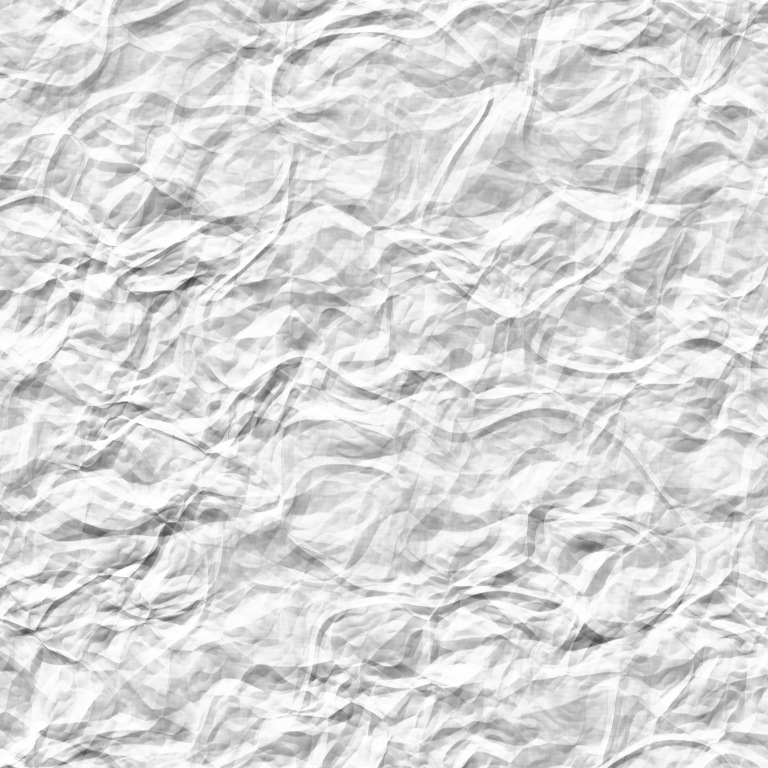
Reproduce this texture procedurally as a Shadertoy shader.

```glsl
vec2 hash2(vec2 p) {
    vec3 q = fract(p.xyx * vec3(0.1031, 0.1030, 0.0973));
    q += dot(q, q.yzx + 33.33);
    return fract((q.xx + q.yz) * q.zy);
}

float cornerSlope(vec2 cell, vec2 offset) {
    float angle = 6.2832 * hash2(cell).x;
    return dot(vec2(cos(angle), sin(angle)), offset);
}

float gradientNoise(vec2 p) {
    vec2 i = floor(p), f = p - i;
    vec2 w = f * f * f * (f * (f * 6.0 - 15.0) + 10.0);
    vec2 x = vec2(1, 0), y = vec2(0, 1);
    return mix(mix(cornerSlope(i, f), cornerSlope(i + x, f - x), w.x),
               mix(cornerSlope(i + y, f - y), cornerSlope(i + 1.0, f - 1.0), w.x), w.y);
}

// Flat, straight-edged pyramids: difference of the two nearest squared distances
float facets(vec2 p) {
    vec2 cell = floor(p), f = p - cell;
    float nearest = 9.0, second = 9.0;
    for (int y = -2; y <= 2; y++)
    for (int x = -2; x <= 2; x++) {
        vec2 o = vec2(x, y);
        vec2 d = o + hash2(cell + o + 60.0) - f;
        float dist = dot(d, d);
        second = min(second, max(nearest, dist));
        nearest = min(nearest, dist);
    }
    return second - nearest;
}

float foilHeight(vec2 p) {
    p += 0.028 * vec2(gradientNoise(p * 9.0 + 30.0), gradientNoise(p * 9.0 + 75.0));
    float crumple = mix(0.6, 1.35, smoothstep(-0.4, 0.4, gradientNoise(p * 3.0 + 11.0)));

    float height = 0.22 * facets(p * 7.0) / 7.0 - 0.30 * crumple * facets(p * 16.0 + 40.0) / 16.0;

    // Sharp folds, alternating between ridges and valleys
    mat2 turn = mat2(0.8, 0.6, -0.6, 0.8);
    vec2 q = p;
    float freq = 6.0, side = -1.0;
    for (int i = 0; i < 4; i++) {
        float weight = i == 0 ? 0.35 : (i == 3 ? 0.36 : 0.52) * crumple;
        height += side * weight * abs(gradientNoise(q * freq + 23.0 * float(i + 1))) / freq;
        q = turn * q;
        freq *= 2.05;
        side = -side;
    }

    // Long narrow creases
    for (int i = 0; i < 2; i++) {
        float line = abs(gradientNoise(q * 4.0 + 51.0 * float(i + 1)));
        height += 0.2 * max(0.045 - line, 0.0);
        q = turn * q;
    }
    return height;
}

void mainImage(out vec4 fragColor, in vec2 fragCoord) {
    vec2 uv = fragCoord / iResolution.y;

    // Slope toward a light at the upper left
    vec2 toLight = normalize(vec2(-0.35, 1.0));
    float reach = 0.0011;
    float slope = (foilHeight(uv - toLight * reach) - foilHeight(uv + toLight * reach)) / (2.0 * reach);
    float tone = 0.867 + 0.16 * slope;

    // Faint brushed grain
    tone += 0.05 * gradientNoise(uv * vec2(70, 230)) + 0.03 * gradientNoise(uv * vec2(210, 90) + 9.0);

    // Soft roll-off into white
    float bright = max(tone - 0.9, 0.0);
    tone = min(tone, 0.9) + 0.1 * (1.0 - exp(-bright / 0.1));
    fragColor = vec4(vec3(max(tone, 0.25)), 1.0);
}
```
